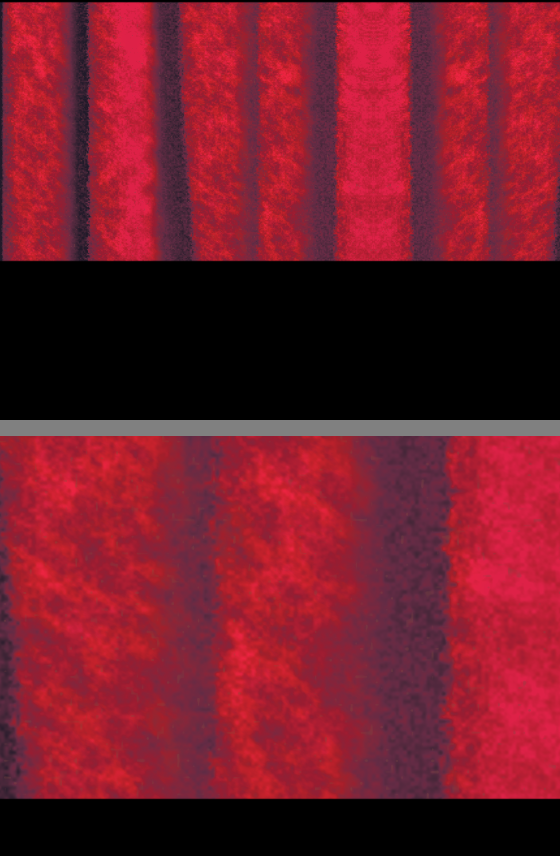
Top, the full canvas; bottom, a detail of the centre.
Write a Shadertoy shader that draws this pattern.

```glsl
// Red velvet curtain with soft vertical folds, hung above a black void.
// Folds are smooth bands in a mirrored coordinate; their sum, mottled by
// layered noise and a fine pile grain, indexes a navy to crimson ramp.

float hash(vec2 p) {
    return fract(sin(dot(p, vec2(127.1, 311.7))) * 43758.5453);
}

float noise(vec2 p) {
    vec2 i = floor(p), f = fract(p);
    f = f * f * (3.0 - 2.0 * f);
    return mix(mix(hash(i), hash(i + vec2(1, 0)), f.x),
               mix(hash(i + vec2(0, 1)), hash(i + vec2(1, 1)), f.x), f.y);
}

float fbm(vec2 p) {
    float sum = 0.0, amp = 0.5;
    for (int i = 0; i < 5; i++) {
        sum += amp * noise(p);
        p = mat2(1.6, 1.2, -1.2, 1.6) * p + 7.3;
        amp *= 0.55;
    }
    return sum;
}

// Strip from l to r with separate edge softness on each side
float band(float x, float l, float r, float softL, float softR) {
    return smoothstep(l - softL, l + softL, x)
         * (1.0 - smoothstep(r - softR, r + softR, x));
}

// Ramp from deep shadow (0) to lit crimson (6)
vec3 velvet(float s) {
    vec3 c = mix(vec3(0.13, 0.10, 0.16), vec3(0.27, 0.15, 0.22), clamp(s, 0.0, 1.0));
    c = mix(c, vec3(0.39, 0.17, 0.27), clamp(s - 1.0, 0.0, 1.0));
    c = mix(c, vec3(0.50, 0.15, 0.24), clamp(s - 2.0, 0.0, 1.0));
    c = mix(c, vec3(0.60, 0.11, 0.19), clamp(s - 3.0, 0.0, 1.0));
    c = mix(c, vec3(0.73, 0.12, 0.20), clamp(s - 4.0, 0.0, 1.0));
    return mix(c, vec3(0.87, 0.13, 0.28), clamp(s - 5.0, 0.0, 1.0));
}

void mainImage(out vec4 fragColor, in vec2 fragCoord) {
    vec2 p = fragCoord / iResolution.x;
    float px = 1.0 / iResolution.x;
    float top = 0.746, hem = 0.284;
    float fall = clamp((top - p.y) / (top - hem), 0.0, 1.0);

    // The cloth is symmetric about the broad lit fold
    vec2 q = vec2(0.667 - abs(p.x - 0.667), p.y);
    float blotch = fbm(q * vec2(42.0, 34.0));
    float grain = noise(q * 430.0) + noise(q * 270.0 + 53.0) - 1.0;
    float x = q.x + 0.007 * (fbm(q * vec2(70.0, 50.0) + 31.0) - 0.5) + 0.004 * grain;

    // Shadowed folds: soft on the left, creased on the right
    float shade = 4.35;
    shade -= 3.4 * (1.0 - smoothstep(0.0, 0.008, q.x));
    shade -= 1.8 * band(x, -0.02, 0.020, 0.004, 0.013);
    shade -= 2.1 * band(x, 0.112, 0.158, 0.019, 0.004);
    shade -= 1.9 * band(x, 0.132, 0.157, 0.012, 0.004);
    shade -= 1.5 * band(x, 0.157, 0.172, 0.004, 0.016);
    float lean = x - 0.020 * fall * fall - 0.007 * fall;
    shade -= 2.3 * band(x - 0.008 * fall, 0.274, 0.400, 0.015, 0.08)
           * (1.0 - smoothstep(0.315, 0.327, lean));
    shade -= 1.0 * band(lean, 0.282, 0.319, 0.018, 0.006);
    shade -= 0.9 * band(lean, 0.319, 0.335, 0.004, 0.014);
    shade -= 2.0 * band(x, 0.434, 0.462, 0.020, 0.004);
    shade -= 0.7 * band(x, 0.462, 0.474, 0.004, 0.012);
    shade -= 2.6 * band(x + 0.004 * fall, 0.550, 0.603, 0.026, 0.006);

    // Lit crests
    float crest = band(x - 0.012 * fall, 0.202, 0.257, 0.030, 0.020);
    float centre = smoothstep(0.597, 0.633, x);
    shade += 1.4 * crest + 1.05 * centre;

    // Crushed nap, strongest on the lit cloth
    float lit = smoothstep(1.5, 4.3, shade);
    float streak = fbm(mat2(0.8, 0.6, -0.6, 0.8) * q * vec2(55.0, 100.0) + 11.0);
    float nap = 2.6 * (blotch - 0.46) + 2.0 * (streak - 0.46);
    shade += nap * mix(0.2, 1.0, lit) * (1.0 - 0.35 * max(crest, centre));
    shade -= 0.6 * (fall - 0.3) * lit;

    // Fine pile grain and sparse pale fibres
    shade += 0.95 * grain * (1.0 - 0.2 * max(crest, centre));
    vec3 col = velvet(shade);
    float fibre = smoothstep(0.84, 0.98, noise(q * vec2(330.0, 300.0) + 91.0));
    col = mix(col, vec3(0.50, 0.28, 0.26), 0.35 * fibre);
    float warm = smoothstep(0.42, 0.7, streak) * lit * (1.0 - max(crest, centre));
    col += vec3(0.05, 0.01, -0.03) * warm;

    // Cloth ends in a clean hem, with a thin dark margin on top
    float cloth = smoothstep(hem - px, hem + px, p.y)
                * (1.0 - smoothstep(top - px, top + px, p.y));
    fragColor = vec4(clamp(col, 0.0, 1.0) * cloth, 1.0);
}
```
